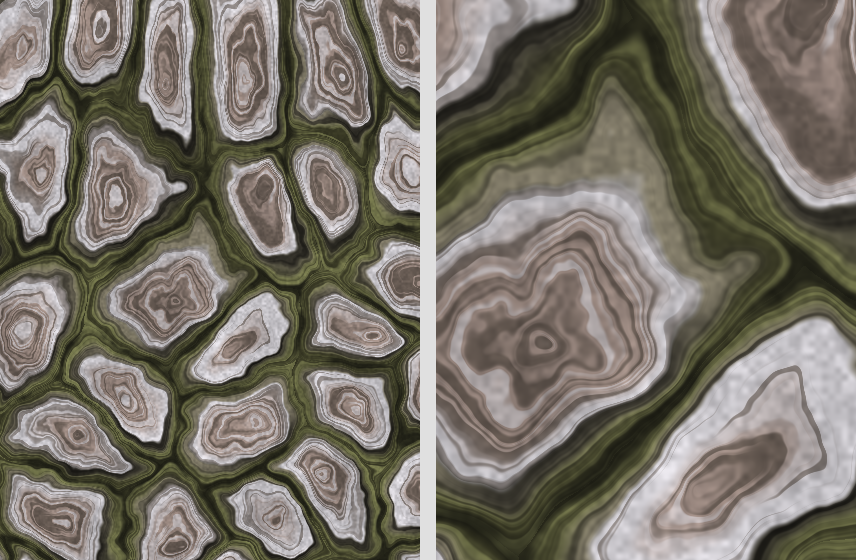
Left: the whole. Right: its middle third, enlarged.
This texture is drawn by a WebGL 2 fragment shader. Its source:

```glsl
#version 300 es
precision highp float;

uniform vec2 u_resolution;
out vec4 fragColor;

const float CELLS = 4.2;           // plates across the canvas
const float JITTER = 0.78;
const float SIZE_SPREAD = 0.20;    // difference between large and small plates
const float STRETCH_START = 0.60;  // height where plates begin to lengthen
const float STRETCH = 1.4;
const float CONVERGE = 0.35;
const float PLATE_EDGE = 0.29;
const float RING_FREQ = 27.0;
const float GRAIN = 0.16;

const vec3 CRACK = vec3(0.10, 0.10, 0.07);
const vec3 MOSS_DARK = vec3(0.22, 0.22, 0.14);
const vec3 MOSS_LIGHT = vec3(0.46, 0.47, 0.30);
const vec3 SLOPE = vec3(0.46, 0.43, 0.39);
const vec3 RING_DARK = vec3(0.34, 0.30, 0.27);
const vec3 BROWN = vec3(0.56, 0.48, 0.44);
const vec3 PALE = vec3(0.79, 0.78, 0.80);

float hash(vec2 p) {
    vec3 q = fract(p.xyx * vec3(0.1031, 0.1030, 0.0973));
    q += dot(q, q.yzx + 33.33);
    return fract((q.x + q.y) * q.z);
}

float noise(vec2 p) {
    vec2 i = floor(p), f = fract(p);
    f = f * f * (3.0 - 2.0 * f);
    return mix(mix(hash(i), hash(i + vec2(1, 0)), f.x),
               mix(hash(i + vec2(0, 1)), hash(i + vec2(1, 1)), f.x), f.y);
}

float fbm(vec2 p) {
    float sum = 0.0, amp = 0.5;
    for (int i = 0; i < 4; i++) {
        sum += amp * noise(p);
        p = mat2(1.6, 1.2, -1.2, 1.6) * p + 7.3;
        amp *= 0.5;
    }
    return sum / 0.9375;
}

float smoothMin(float a, float b, float k) {
    float h = max(k - abs(a - b), 0.0) / k;
    return min(a, b) - h * h * k * 0.25;
}

vec2 site(vec2 id) {
    return id + 0.5 + JITTER * (vec2(hash(id + 11.7), hash(id + 47.3)) - 0.5);
}

float weight(vec2 id) {
    return SIZE_SPREAD * hash(id + 83.1);
}

// Weighted cells: border distance in x, centre offset in yz
vec3 plateCell(vec2 p, out vec2 cellId) {
    vec2 base = floor(p), nearest = vec2(0);
    float best = 1e3;
    for (int y = -2; y <= 2; y++)
    for (int x = -2; x <= 2; x++) {
        vec2 id = base + vec2(x, y), r = site(id) - p;
        float power = dot(r, r) - weight(id);
        if (power < best) { best = power; nearest = r; cellId = id; }
    }
    float border = 4.0;
    for (int y = -2; y <= 2; y++)
    for (int x = -2; x <= 2; x++) {
        vec2 id = cellId + vec2(x, y), r = site(id) - p;
        if (x == 0 && y == 0) continue;
        float edge = (dot(r, r) - weight(id) - best) / (2.0 * length(r - nearest));
        border = smoothMin(border, edge, 0.07);
    }
    return vec3(max(border, 0.0), nearest);
}

void main() {
    vec2 uv = gl_FragCoord.xy / u_resolution.x;
    float rise = max(uv.y - STRETCH_START, 0.0);

    // Plates lengthen and lean together toward the top
    vec2 p = vec2(0.45 + (uv.x - 0.45) * (1.0 + CONVERGE * rise), uv.y) * CELLS;
    p.y -= STRETCH * rise * rise;
    vec2 warped = p + 0.34 * (vec2(fbm(p * 1.4), fbm(p * 1.4 + 31.0)) - 0.5);
    warped += 0.07 * (vec2(noise(p * 6.0), noise(p * 6.0 + 19.0)) - 0.5);

    vec2 id;
    vec3 cell = plateCell(warped, id);
    float d = cell.x, r = length(cell.yz), seed = hash(id + 5.9);
    float level = d / (d + 0.5 * r + 0.1);
    float wobble = fbm(p * 3.2 + 13.0) - 0.5;
    float h = level + wobble * (0.10 + 0.22 * level + 0.16 * rise);

    // Layered growth lines that fade in and out along their length
    vec2 along = vec2(0.0, seed * 40.0 + p.x * 1.3 + p.y * 0.9);
    float coarse = noise(vec2(h * RING_FREQ, 0.0) + along);
    float fine = noise(vec2(h * RING_FREQ * 2.3, 9.0) + along * 1.7);
    float bands = smoothstep(0.22, 0.78, 0.6 * coarse + 0.4 * fine);

    // Mossy furrows
    float damp = fbm(p * 1.7 + 60.0);
    vec3 moss = mix(MOSS_DARK, MOSS_LIGHT, bands * (0.45 + 0.8 * damp));
    moss = mix(moss, SLOPE * (0.55 + 0.6 * bands), smoothstep(0.12, 0.27, h) * 0.75);

    // Plate faces: pale rim, brown rings, sometimes a pale heart
    float core = smoothstep(0.40, 0.58, h + 0.12 * (seed - 0.5));
    float heart = smoothstep(0.74, 0.82, h) * step(0.45, seed);
    vec3 face = mix(PALE, BROWN, core * (1.0 - 0.8 * heart) * 0.85);
    face = mix(face, PALE, core * smoothstep(0.62, 0.85, bands) * 0.65);
    float lines = 1.0 - smoothstep(0.05, 0.50, bands);
    face = mix(face, RING_DARK, lines * mix(0.55, 0.8, core));
    face *= 0.84 + 0.28 * fbm(p * 2.3 + 90.0);

    float edge = PLATE_EDGE + 0.06 * (seed - 0.5);
    float plate = smoothstep(edge - 0.012, edge + 0.035, h);
    vec3 color = mix(moss, face, plate);

    // Shadow below the plates and open cracks between them
    float below = dot(cell.yz / max(r, 0.01), normalize(vec2(-0.5, 0.85)));
    float shade = smoothstep(edge - 0.16, edge - 0.02, h) * (1.0 - plate);
    color *= 1.0 - shade * 0.6 * smoothstep(-0.1, 0.9, below + 0.8 * wobble);
    float open = smoothstep(0.38, 0.58, fbm(p * 2.1 + 140.0));
    color = mix(color, CRACK, (1.0 - smoothstep(0.012, 0.045, d)) * open * 0.85);

    // Rough, fibrous surface
    float grit = 0.6 * noise(uv * 190.0) + 0.4 * noise(uv * vec2(110.0, 70.0) + 8.0);
    color *= 1.0 + GRAIN * 2.0 * (grit - 0.5);
    fragColor = vec4(clamp(color, 0.0, 1.0), 1.0);
}
```
